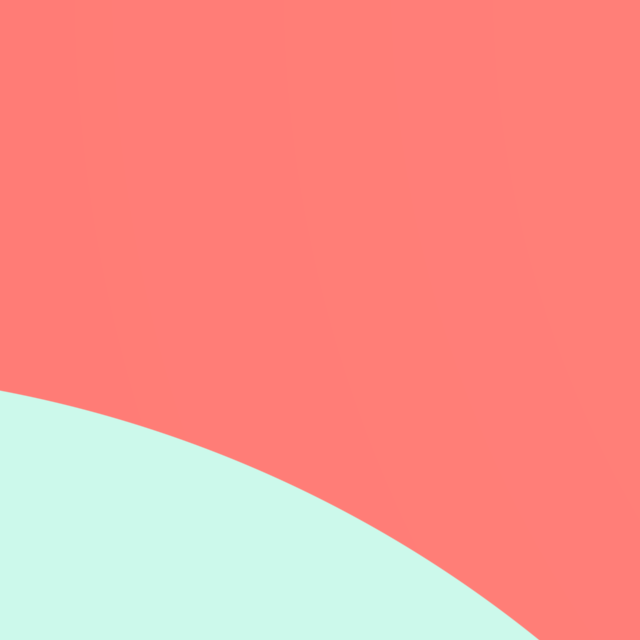
This background is drawn by a WebGL 2 fragment shader. Its source:

```glsl
#version 300 es
precision highp float;
// A large pale mint disc rising from the lower left over a soft coral gradient.
uniform vec2 u_resolution;
out vec4 fragColor;

float circleDistance(vec2 p, vec2 center, float radius) {
    return length(p - center) - radius;
}

void main() {
    vec2 uv = gl_FragCoord.xy / u_resolution;

    // Coral field, lighter toward a distant glow on the right
    float glow = 2.0 - distance(uv, vec2(2.43, 1.03));
    vec3 coral = vec3(1.0, 0.492, 0.467) + glow * vec3(0.0, 0.012, 0.009);

    // Mint disc with a smooth rim
    vec3 mint = vec3(0.80, 0.975, 0.92);
    float edge = circleDistance(uv, vec2(-0.3524, -1.4773), 1.9);
    float softness = max(0.0015, 0.75 / u_resolution.y);
    float disc = 1.0 - smoothstep(-softness, softness, edge);

    fragColor = vec4(mix(coral, mint, disc), 1.0);
}
```
